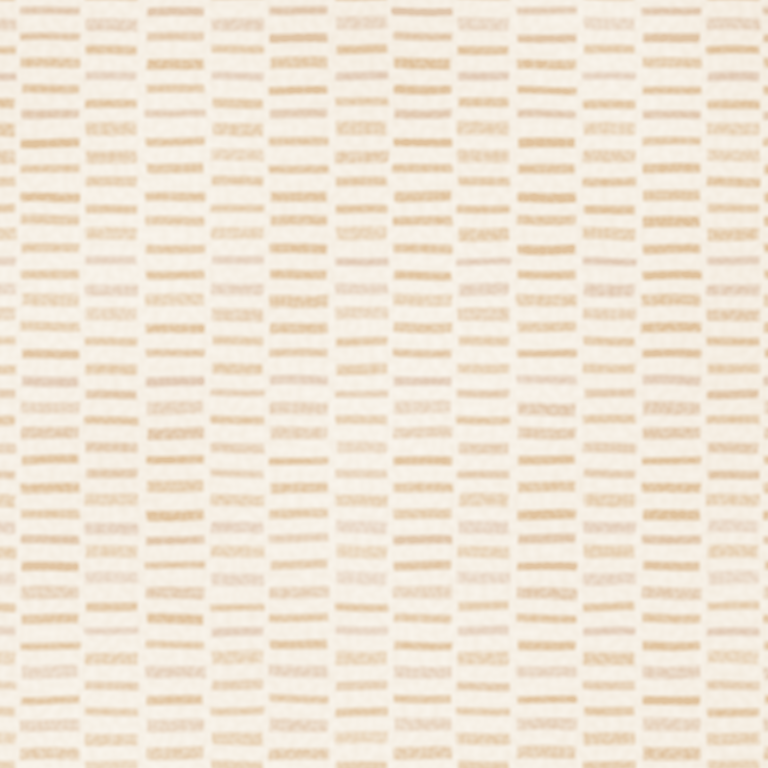
This texture is drawn by a WebGL 2 fragment shader. Its source:

```glsl
#version 300 es
precision highp float;
// Cream basket weave: short tan dashes in staggered columns on a pale ground.
// Each horizontal thread surfaces in every second column; thread thickness,
// depth and hue are hashed, and gradient noise adds beads and soft fading.

#define COLUMNS 12.39        // columns across the canvas
#define COLUMN_SHIFT 0.32    // part of the first column cut off at the left
#define THREADS 58.0         // threads down the canvas, two per dash pitch
#define THREAD_SHIFT 0.25
#define EVEN_HALF 0.485      // half length of dashes, in columns
#define ODD_HALF 0.435
#define EDGE_SOFT 0.055
#define BEAD_SCALE vec2(120.0, 116.0)
#define BEAD_DEPTH 0.55
#define GRAIN 0.022

uniform vec2 u_resolution;
out vec4 fragColor;

const vec3 CREAM = vec3(0.966, 0.942, 0.902);
const vec3 TAN   = vec3(0.882, 0.768, 0.625);
const vec3 BLUSH = vec3(0.885, 0.795, 0.715);

// Integer hash of a lattice point, two values in 0..1
vec2 hash2(vec2 cell) {
    uvec2 q = uvec2(ivec2(cell)) * uvec2(73856u, 19349u) + uvec2(8191u, 131u);
    q.x += q.y * 26699u;
    q ^= q >> 15u;
    q *= 668265u;
    q.y += q.x * 40503u;
    q ^= q >> 13u;
    q *= 374761u;
    q.x += q.y * 26699u;
    q ^= q >> 16u;
    return vec2(q & 65535u) / 65535.0;
}

float cornerSlope(vec2 cell, vec2 offset) {
    float angle = 6.2832 * hash2(cell).x;
    return dot(vec2(cos(angle), sin(angle)), offset);
}

// Gradient noise, about -0.7..0.7
float gradientNoise(vec2 p) {
    vec2 i = floor(p), f = p - i;
    vec2 w = f * f * f * (f * (f * 6.0 - 15.0) + 10.0);
    vec2 e = vec2(1.0, 0.0);
    float low  = mix(cornerSlope(i, f), cornerSlope(i + e, f - e), w.x);
    float high = mix(cornerSlope(i + e.yx, f - e.yx),
                     cornerSlope(i + e.xx, f - e.xx), w.x);
    return mix(low, high, w.y);
}

// Soft band: 1 inside the half width, 0 outside
float band(float distance, float halfWidth, float soft) {
    return 1.0 - smoothstep(halfWidth - soft, halfWidth + soft, abs(distance));
}

// Hue in rgb and coverage in a, for one thread at weave position (column, row)
vec4 threadDash(vec2 weave, float thread, float bead) {
    float parity = mod(thread, 2.0);
    float span = (weave.x - parity - 0.5) * 0.5;
    float column = 2.0 * floor(span + 0.5) + parity;
    float along = 2.0 * (span - floor(span + 0.5));

    vec2 kind = hash2(vec2(thread, 211.0));
    vec2 shift = hash2(vec2(thread, 307.0));
    vec2 local = hash2(vec2(column, thread + 400.0));
    vec2 columnKind = hash2(vec2(column, 947.0));

    // Thick threads are paler and more broken than thin ones
    float thick = smoothstep(0.25, 0.9, kind.x);
    float halfWidth = mix(0.29, 0.47, thick) + 0.08 * (local.x - 0.5);
    float centre = thread + 0.5 + 0.22 * (shift.x - 0.5) + 0.14 * (local.y - 0.5);
    float halfLength = mix(EVEN_HALF, ODD_HALF, parity) - 0.03 * local.x;
    float nudge = 0.05 * (columnKind.x - 0.5);

    float cover = band(along - nudge, halfLength, EDGE_SOFT)
                * band(weave.y - centre, halfWidth, 0.27);
    float depth = mix(0.98, 0.70, thick) * mix(1.0, 0.86, parity);
    depth *= 0.86 + 0.28 * local.y;
    depth *= 1.0 + BEAD_DEPTH * mix(0.5, 1.0, thick) * bead;
    vec3 hue = mix(TAN, BLUSH, smoothstep(0.5, 0.95, kind.y));
    return vec4(hue, cover * depth);
}

void main() {
    vec2 uv = gl_FragCoord.xy / u_resolution;
    vec2 p = vec2(uv.x, 1.0 - uv.y);

    // Weave coordinates with a slight hand-made wander
    vec2 weave = p * vec2(COLUMNS, THREADS) - vec2(COLUMN_SHIFT, THREAD_SHIFT);
    weave.x += 0.03 * gradientNoise(p * vec2(9.0, 40.0));
    weave.y += 0.18 * gradientNoise(p * vec2(13.0, 11.0) + 31.0);

    float bead = gradientNoise(p * BEAD_SCALE + 57.0);
    float fleck = gradientNoise(p * BEAD_SCALE * 0.8 + 173.0);
    float fade = gradientNoise(p * 3.2 + 83.0);

    // Ground with fine grain
    vec3 color = CREAM + GRAIN * fleck * vec3(0.6, 0.9, 1.3);

    // Overlay the nearest threads; only alternate ones show in each column
    float nearest = floor(weave.y);
    float tone = 0.95 + 0.16 * fade + 0.09 * (p.x - p.y);
    for (float k = -1.0; k <= 1.0; k += 1.0) {
        vec4 dash = threadDash(weave, nearest + k, bead);
        color = mix(color, dash.rgb, clamp(dash.a * tone, 0.0, 1.0));
    }

    // Broad warm shading toward the right and upper edges
    float warmth = 0.5 * smoothstep(0.8, 1.0, p.x) + 0.3 * (1.0 - smoothstep(0.0, 0.2, p.y));
    color -= vec3(0.010, 0.018, 0.026) * (warmth + 0.5 * fade);
    fragColor = vec4(clamp(color, 0.0, 1.0), 1.0);
}
```
